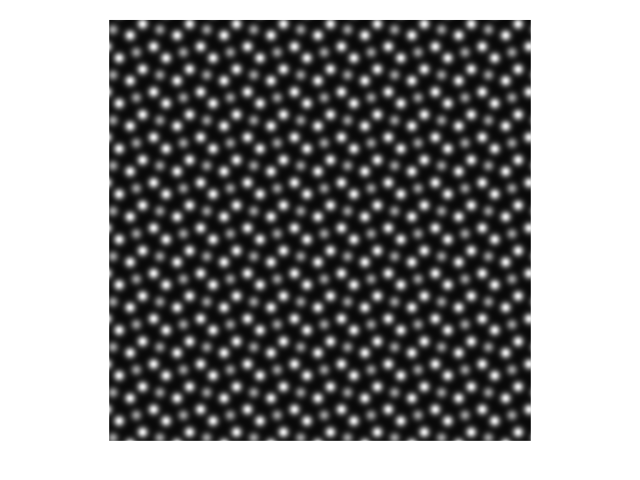
A Shadertoy shader for this pattern:

```glsl
// Square panel of soft glowing dots in a two-fold glide lattice on white.
#define CELL vec2(0.0978, 0.0945)        // repeat size, in canvas heights
#define ORIGIN vec2(0.0087, 0.0130)      // a dim dot, from canvas centre
#define PAIR_OFFSET vec2(0.367, 0.126)   // bright dot from dim dot, in cells
#define DOT_SIGMA 0.0078                 // dot softness
#define BRIGHT_LEVEL 0.88
#define DIM_LEVEL 0.56
#define BASE_LEVEL 0.03
#define PANEL_CENTRE vec2(0.0, 0.0200)
#define PANEL_HALF vec2(0.4392, 0.4384)

// Gaussian glow of the nearest periodic copy of a dot.
float dotGlow(vec2 cellPos, vec2 dotPos) {
    vec2 d = (fract(cellPos - dotPos + 0.5) - 0.5) * CELL;
    return exp(-0.5 * dot(d, d) / (DOT_SIGMA * DOT_SIGMA));
}

// Two mirrored groups per cell: a dim dot between two bright ones.
float latticeLevel(vec2 p) {
    vec2 cellPos = (p - ORIGIN) / CELL;
    float level = BASE_LEVEL;
    for (int group = 0; group < 2; group++) {
        float g = float(group);
        vec2 centre = vec2(0.5 * g);
        vec2 arm = PAIR_OFFSET * vec2(1.0, 1.0 - 2.0 * g);
        level += DIM_LEVEL * dotGlow(cellPos, centre);
        level += BRIGHT_LEVEL * dotGlow(cellPos, centre + arm);
        level += BRIGHT_LEVEL * dotGlow(cellPos, centre - arm);
    }
    return min(level, 1.0);
}

// Panel coverage with edges one pixel soft.
float panelMask(vec2 p, float pixel) {
    vec2 inside = PANEL_HALF - abs(p - PANEL_CENTRE);
    vec2 cover = clamp(inside / pixel + 0.5, 0.0, 1.0);
    return cover.x * cover.y;
}

void mainImage(out vec4 fragColor, in vec2 fragCoord) {
    float pixel = 1.0 / iResolution.y;
    vec2 p = (fragCoord - 0.5 * iResolution.xy) * pixel;
    float grey = mix(1.0, latticeLevel(p), panelMask(p, pixel));
    fragColor = vec4(vec3(grey), 1.0);
}
```
